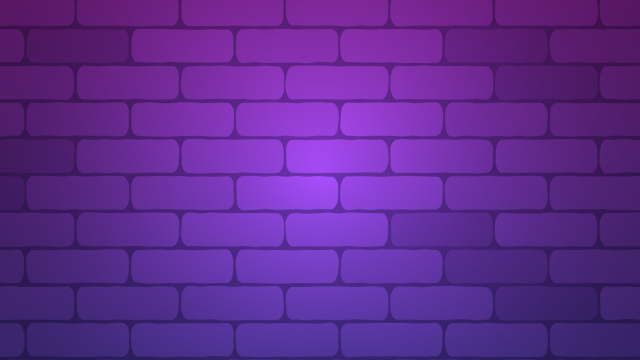
A WebGL 2 fragment shader for this pattern:

```glsl
#version 300 es
precision highp float;
// A staggered brick wall lit by a soft violet glow in the middle.
// Each brick is a box with elliptical corners and noise-bent edges;
// colour is a vertical gradient blended with a radial glow.

uniform vec2 u_resolution;
out vec4 fragColor;

// Layout, in units of the canvas height
const vec2 BRICK_PITCH = vec2(0.2907, 0.1021);
const vec2 WALL_ORIGIN = vec2(0.0706, 0.0046);
const float ROW_STAGGER = 0.139;
const vec2 JOINT_HALF = vec2(0.0032, 0.0047);
const vec2 CORNER_RADIUS = vec2(0.019, 0.032);

// Edge roughness
const float WOBBLE_SIZE = 0.0040;
const float WOBBLE_FREQ = 34.0;

// Light and colour
const vec2 GLOW_CENTRE = vec2(0.5, 0.53);   // x as a share of the width
const float GLOW_RADIUS = 1.0;
const float GLOW_FALLOFF = 1.5;
const vec3 EDGE_BOTTOM = vec3(0.22, 0.15, 0.43);
const vec3 EDGE_TOP = vec3(0.35, 0.09, 0.39);
const vec3 GLOW_BOTTOM = vec3(0.53, 0.34, 1.00);
const vec3 GLOW_TOP = vec3(0.78, 0.27, 0.98);
const vec3 MORTAR_SHADE = vec3(0.66, 0.66, 0.71);

// Variation between bricks
const float DARK_SHARE = 0.13;
const float DARK_FADE = 0.55;
const float TONE_RANGE = 0.16;
const float INNER_GRADIENT = 0.14;

float hash(vec2 p) {
    vec3 q = fract(vec3(p.xyx) * 0.1031);
    q += dot(q, q.yzx + 33.33);
    return fract((q.x + q.y) * q.z);
}

// Linear value noise: its creases give the edges a chipped look
float noise(vec2 p) {
    vec2 i = floor(p), f = fract(p);
    float low = mix(hash(i), hash(i + vec2(1.0, 0.0)), f.x);
    float high = mix(hash(i + vec2(0.0, 1.0)), hash(i + 1.0), f.x);
    return mix(low, high, f.y);
}

// Approximate distance to a box with elliptical corners
float brickDistance(vec2 p, vec2 halfSize) {
    vec2 q = max(abs(p) - halfSize + CORNER_RADIUS, 0.0);
    float k = length(q / CORNER_RADIUS);
    float slope = length(q / (CORNER_RADIUS * CORNER_RADIUS));
    return k < 0.001 ? -CORNER_RADIUS.x : (k - 1.0) * k / slope;
}

vec3 litColour(vec2 uv, float aspect) {
    float d = length(uv - GLOW_CENTRE * vec2(aspect, 1.0));
    float glow = pow(max(1.0 - d / GLOW_RADIUS, 0.0), GLOW_FALLOFF);
    vec3 edge = mix(EDGE_BOTTOM, EDGE_TOP, uv.y);
    return mix(edge, mix(GLOW_BOTTOM, GLOW_TOP, uv.y), glow);
}

void main() {
    vec2 uv = gl_FragCoord.xy / u_resolution.y;
    float aspect = u_resolution.x / u_resolution.y;

    // Brick index and position within the brick
    vec2 wall = uv - WALL_ORIGIN;
    wall.x -= ROW_STAGGER * mod(floor(wall.y / BRICK_PITCH.y), 2.0);
    vec2 id = floor(wall / BRICK_PITCH) + 20.0;
    vec2 cell = fract(wall / BRICK_PITCH) - 0.5;

    // Uneven outline, different for every brick
    vec2 seed = uv * WOBBLE_FREQ + id * 17.0;
    vec2 wobble = vec2(noise(seed), noise(seed + 71.0)) - 0.5;
    vec2 p = cell * BRICK_PITCH + wobble * WOBBLE_SIZE;
    float d = brickDistance(p, 0.5 * BRICK_PITCH - JOINT_HALF);
    float pixel = 1.0 / u_resolution.y;
    float cover = 1.0 - smoothstep(-0.75 * pixel, 0.75 * pixel, d);

    // Tone: slight variation, a few faded bricks, a soft diagonal gradient
    float tone = 1.0 - TONE_RANGE * hash(id + 5.0);
    tone *= hash(id + 43.0) < DARK_SHARE ? DARK_FADE : 1.0;
    float tilt = hash(id + 91.0) * 2.0 - 1.0;
    tone += INNER_GRADIENT * (cell.x * tilt + cell.y * 0.5);

    vec3 light = litColour(uv, aspect);
    vec3 colour = light * mix(MORTAR_SHADE, vec3(1.0), cover * tone);
    fragColor = vec4(clamp(colour, 0.0, 1.0), 1.0);
}
```
